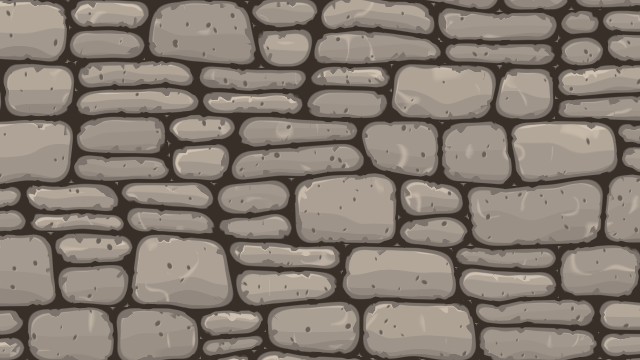
Reproduce this texture procedurally as a Shadertoy shader.

```glsl
// Layout, in canvas heights
const float ROW_HEIGHT = 0.165;
const float STONE_WIDTH = 0.27;
const float SPLIT_CHANCE = 0.33;
const float CORNER = 0.05;
const float GAP = 0.0055;
const float RIM = 0.0085;
const float CHIP_CELL = 0.05;
const float CHIP_SIZE = 0.025;
const float CHIP_DEPTH = 0.014;
const float PIT_CELL = 0.042;
const float PIT_CHANCE = 0.38;

// Palette
const vec3 MORTAR = vec3(0.215, 0.185, 0.155);
const vec3 EDGE = vec3(0.485, 0.455, 0.425);
const vec3 PIT = vec3(0.41, 0.38, 0.35);
const vec3 FACE = vec3(0.615, 0.575, 0.535);
const vec3 WARM_FACE = vec3(0.70, 0.655, 0.60);
const vec3 HIGHLIGHT = vec3(0.82, 0.765, 0.70);

float hash(vec2 p) {
    vec3 q = fract((p.xyx + 17.0) * 0.1031);
    q += dot(q, q.yzx + 33.33);
    return fract((q.x + q.y) * q.z);
}

float noise(vec2 p) {
    vec2 i = floor(p), f = fract(p);
    f = f * f * (3.0 - 2.0 * f);
    return mix(mix(hash(i), hash(i + vec2(1, 0)), f.x),
               mix(hash(i + vec2(0, 1)), hash(i + vec2(1, 1)), f.x), f.y);
}

// Antialiased coverage of the region where d is positive
float cover(float d) {
    float pixel = 0.8 / iResolution.y;
    return smoothstep(-pixel, pixel, d);
}

float smoothMin(float a, float b, float k) {
    float h = max(k - abs(a - b), 0.0) / k;
    return min(a, b) - h * h * k * 0.25;
}

vec2 turn(vec2 p, float a) {
    return vec2(cos(a) * p.x - sin(a) * p.y, sin(a) * p.x + cos(a) * p.y);
}

// Height of the bent bed line below a row
float bedLine(float row, float x) {
    float s = x / 0.36 + row * 0.37, i = floor(s);
    float bend = mix(hash(vec2(i, row + 40.0)), hash(vec2(i + 1.0, row + 40.0)), s - i);
    return (row + 0.36 * (bend - 0.5)) * ROW_HEIGHT;
}

// Position of the slanted joint left of a stone
float jointLine(float row, float column, float y) {
    vec2 id = vec2(column, row);
    float slant = 0.45 * (hash(id + 71.0) - 0.5);
    float x = column + 0.6 * (hash(id + 23.0) - 0.5) + 0.5 * mod(row, 2.0);
    return x * STONE_WIDTH + slant * (y - (row + 0.5) * ROW_HEIGHT);
}

// Pointed chips that bite into the stone edges, 0 to 1
float chips(vec2 p) {
    vec2 cell = floor(p / CHIP_CELL);
    float chip = 0.0;
    for (int k = 0; k < 9; k++) {
        vec2 id = cell + vec2(k % 3 - 1, k / 3 - 1);
        vec2 center = (id + vec2(hash(id + 5.0), hash(id + 9.0))) * CHIP_CELL;
        vec2 d = abs(turn(p - center, 6.28 * hash(id + 13.0)) * vec2(1.0, 1.8));
        chip = max(chip, 1.0 - (d.x + d.y) / CHIP_SIZE);
    }
    return chip;
}

// Depth inside the nearest pit (x) and inside its lit lip (y)
vec2 pits(vec2 p) {
    vec2 cell = floor(p / PIT_CELL), depth = vec2(-1.0);
    for (int k = 0; k < 9; k++) {
        vec2 id = cell + vec2(k % 3 - 1, k / 3 - 1);
        if (hash(id + 31.0) > PIT_CHANCE) continue;
        vec2 center = (id + vec2(hash(id + 37.0), hash(id + 41.0))) * PIT_CELL;
        float size = hash(id + 47.0), r = mix(0.0035, 0.009, size * size);
        float angle = 1.8 * (hash(id + 53.0) - 0.5);
        vec2 oval = r * vec2(mix(0.45, 0.85, hash(id + 59.0)), 1.0);
        vec2 d = p - center, lip = d - vec2(0.0018, -0.0012);
        depth = max(depth, oval.x * (1.0 - vec2(length(turn(d, angle) / oval),
                                                length(turn(lip, angle) / oval))));
    }
    return depth;
}

void mainImage(out vec4 fragColor, in vec2 fragCoord) {
    vec2 uv = fragCoord / iResolution.y;
    vec2 p = uv + 0.012 * (vec2(noise(uv * 13.0), noise(uv * 13.0 + 50.0)) - 0.5);

    // Find the row and the stone
    float row = floor(p.y / ROW_HEIGHT);
    row += step(bedLine(row + 1.0, p.x), p.y) - step(p.y, bedLine(row, p.x));
    float column = floor(p.x / STONE_WIDTH - 0.5 * mod(row, 2.0));
    column += step(jointLine(row, column + 1.0, p.y), p.x) - step(p.x, jointLine(row, column, p.y));
    vec2 id = vec2(column, row);
    float low = bedLine(row, p.x), high = bedLine(row + 1.0, p.x);
    float left = p.x - jointLine(row, column, p.y);
    float right = jointLine(row, column + 1.0, p.y) - p.x;

    // Split some stones into a tilted pair
    if (hash(id + 83.0) < SPLIT_CHANCE) {
        float tilt = 0.16 * (hash(id + 89.0) - 0.5);
        float seam = mix(low, high, 0.4 + 0.2 * hash(id + 97.0)) + tilt * (left - right) * 0.5;
        if (p.y > seam) { low = seam; id += 200.0; } else high = seam;
    }
    float below = p.y - low, above = high - p.y;
    float corner = min(CORNER, 0.6 * (high - low));
    float body = smoothMin(min(left, right), min(below, above), corner) - GAP;
    float chip = CHIP_DEPTH * chips(p);
    float stone = body - 0.4 * chip;
    float face = body - chip - RIM * (0.6 + 0.8 * noise(p * 22.0));

    // Face tones: lit upper part over a shaded lower part
    float tone = hash(id + 101.0), warm = smoothstep(0.35, 0.75, tone);
    float wave = noise(p * vec2(9.0, 16.0) + tone * 30.0) - 0.5;
    float band = below - (high - low) * (0.48 + 0.35 * wave);
    vec3 color = FACE * mix(0.97, 1.04, tone);
    color = mix(color, mix(FACE * 1.03, WARM_FACE, warm), cover(band));
    color = mix(color, FACE * 0.93, cover(-band - 0.3 * (high - low)));

    // Pale upper left edges and fine curved scratches
    float lit = smoothstep(-0.01, 0.01, min(right, below) - min(left, above));
    float width = 0.016 * lit * (noise(p * 17.0 + 80.0) - 0.42) * (0.5 + warm);
    color = mix(color, HIGHLIGHT, cover(face - 0.001) * cover(width - face) * (0.45 + 0.5 * warm));
    float scratch = abs(noise(p * 14.0 + 120.0) - 0.5) / 20.0;
    float taper = 0.009 * (noise(p * 19.0 + 160.0) - 0.64);
    color = mix(color, HIGHLIGHT, 0.6 * cover(taper - scratch) * step(0.0, taper));

    // Pits, rim and mortar
    vec2 pit = pits(p);
    color = mix(color, HIGHLIGHT, 0.65 * cover(pit.y));
    color = mix(color, PIT, cover(pit.x));
    color = mix(EDGE, color, cover(face));
    float pebble = cover(-body - 0.0145) * step(0.5, noise(p * 6.0 + 200.0));
    color = mix(mix(MORTAR, EDGE, pebble), color, cover(stone));
    fragColor = vec4(color, 1.0);
}
```
